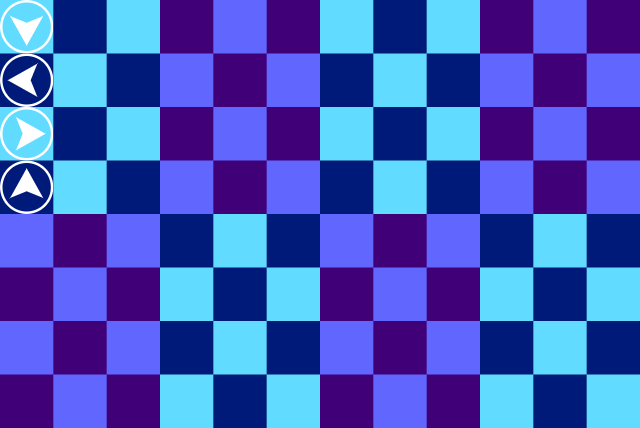
Write a Shadertoy shader that draws this pattern.

```glsl
// Two-palette checkerboard in alternating 3x4 blocks, with four ringed arrows in the left column.

// Square wave, +1 on [0, n) and -1 on [n, 2n), with edges one pixel soft.
float squareWave(float x, float n, float pixel) {
    float edge = 0.5 * n - abs(mod(x + 0.5 * n, 2.0 * n) - n);
    return clamp(2.0 * edge / pixel, -1.0, 1.0);
}

// Signed distance to a notched arrowhead pointing along +y.
float arrowhead(vec2 p) {
    p.x = abs(p.x);
    float side = dot(p - vec2(0.0, 0.355), normalize(vec2(0.555, 0.31)));
    float notch = dot(p - vec2(0.0, -0.075), normalize(vec2(-0.125, -0.31)));
    return max(side, notch);
}

float ring(vec2 p) {
    return abs(length(p) - 0.476) - 0.023;
}

// Heading by row from the top: down, left, right, up.
vec2 heading(float row) {
    float sense = row < 2.0 ? -1.0 : 1.0;
    bool vertical = row < 0.5 || row > 2.5;
    return vertical ? vec2(0.0, sense) : vec2(sense, 0.0);
}

void mainImage(out vec4 fragColor, in vec2 fragCoord) {
    // Grid of 12 by 8 cells, rows counted from the top
    vec2 uv = fragCoord / iResolution.xy;
    vec2 grid = vec2(uv.x, 1.0 - uv.y) * vec2(12.0, 8.0);
    vec2 pixel = vec2(12.0, 8.0) / iResolution.xy;

    // Checker inside the blocks, palette swap between them
    float light = squareWave(grid.x, 1.0, pixel.x) * squareWave(grid.y, 1.0, pixel.y);
    float block = squareWave(grid.x, 3.0, pixel.x) * squareWave(grid.y, 4.0, pixel.y);
    float blue = 0.5 + 0.5 * block;
    vec3 darkTone = mix(vec3(0.25, 0.0, 0.47), vec3(0.0, 0.1, 0.475), blue);
    vec3 lightTone = mix(vec3(0.38, 0.40, 1.0), vec3(0.38, 0.86, 1.0), blue);
    vec3 color = mix(darkTone, lightTone, 0.5 + 0.5 * light);

    // White arrow badges
    vec2 cell = floor(grid);
    if (cell.x < 1.0 && cell.y < 4.0) {
        vec2 p = (fract(grid) - 0.5) * vec2(1.0, -1.0);
        vec2 forward = heading(cell.y);
        vec2 turned = vec2(dot(p, vec2(forward.y, -forward.x)), dot(p, forward));
        float badge = min(ring(p), arrowhead(turned));
        color = mix(color, vec3(1.0), clamp(0.5 - badge / pixel.y, 0.0, 1.0));
    }

    fragColor = vec4(color, 1.0);
}
```
